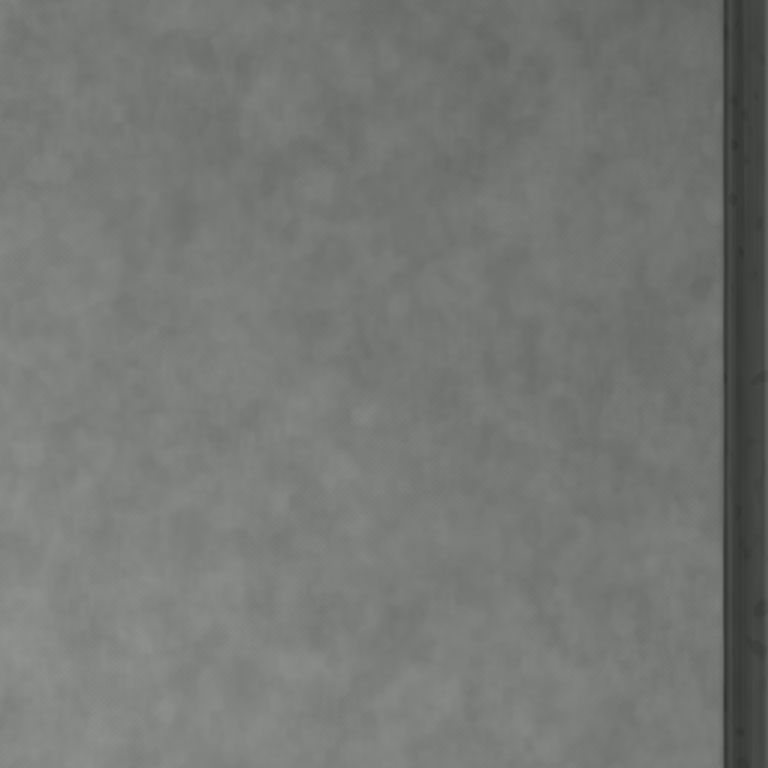
Write a WebGL 2 fragment shader that draws this texture.

```glsl
#version 300 es
precision highp float;
// Draws a softly mottled grey panel, lit from the lower left, with a dark
// grooved strip along its right side. The mottling is layers of blended
// cellular noise; the grooves are stretched cells and a few soft lines.

uniform vec2 u_resolution;
out vec4 fragColor;

const vec3 PANEL_TINT = vec3(0.985, 1.004, 0.982);
const vec3 STRIP_TINT = vec3(0.985, 1.012, 0.962);
const float STRIP_EDGE = 0.942;

vec2 hash2(vec2 p) {
  vec3 q = fract(p.xyx * vec3(0.1031, 0.1030, 0.0973));
  q += dot(q, q.yzx + 33.33);
  return fract((q.xx + q.yz) * q.zy);
}

// Cellular noise: random cell values blended by distance, about -0.5 to 0.5
float softCells(vec2 p, float sharpness) {
  vec2 cell = floor(p);
  float total = 0.0;
  float weightSum = 0.0;
  for (int j = -2; j <= 2; j++) {
    for (int i = -2; i <= 2; i++) {
      vec2 id = cell + vec2(i, j);
      vec2 toSeed = id + hash2(id) - p;
      float weight = exp(-sharpness * dot(toSeed, toSeed));
      total += weight * (hash2(id + 71.7).x - 0.5);
      weightSum += weight;
    }
  }
  return total / weightSum;
}

// Soft vertical line centred at x0
float groove(float x, float x0, float halfWidth) {
  float d = (x - x0) / halfWidth;
  return exp(-d * d);
}

// Broad light falloff across the panel
float panelLight(vec2 uv) {
  float light = 0.473 - 0.058 * (uv.x - 0.47) - 0.054 * (uv.y - 0.5);
  return light + 0.014 * exp(-3.0 * dot(uv, uv));
}

// Blotches from broad clouds down to small patches and fibres
float mottling(vec2 uv) {
  float tone = 0.020 * softCells(uv * vec2(8.0, 6.5) + 3.1, 3.0);
  tone += 0.026 * softCells(uv * vec2(16.0, 15.0) + 11.7, 4.0);
  tone += 0.032 * softCells(uv * vec2(30.0, 28.0) + 29.3, 5.0);
  tone += 0.024 * softCells(uv * vec2(62.0, 56.0) + 47.9, 5.0);
  tone += 0.012 * softCells(uv * vec2(125.0, 115.0) + 63.1, 4.0);

  // Fibres show only in patches
  float patchiness = 0.5 + softCells(uv * 11.0 + 131.0, 4.0);
  float fibres = softCells(uv * vec2(190.0, 50.0) + 57.9, 4.0);
  fibres += 0.6 * softCells(uv * vec2(60.0, 170.0) + 95.3, 4.0);
  tone += 0.016 * patchiness * fibres;

  // Sparse pale flecks
  float fleck = softCells(uv * vec2(27.0, 25.0) + 151.0, 4.0);
  return tone + 0.016 * smoothstep(0.20, 0.46, fleck);
}

// Faint chequered weave from two crossing sines, patchy in strength
float weave(vec2 uv, float frequency, float pixel) {
  float threads = sin(frequency * uv.x) * sin(frequency * uv.y);
  float visible = 1.0 - smoothstep(1.7, 2.8, frequency * pixel);
  return 0.006 * visible * threads * (0.5 + softCells(uv * 16.0 + 83.0, 4.0));
}

// Dark strip: grooves, long streaks and scattered soft smudges
float stripTone(vec2 uv) {
  float tone = 0.254 + 0.030 * softCells(uv * vec2(260.0, 3.0), 4.0);
  tone += 0.020 * softCells(uv * vec2(110.0, 26.0) + 41.0, 3.0);
  float smudge = softCells(uv * vec2(95.0, 60.0) + 17.0, 3.0);
  tone -= 0.030 * smoothstep(0.15, 0.40, smudge);
  tone += 0.030 * groove(uv.x, 0.951, 0.003);
  tone -= 0.024 * groove(uv.x, 0.945, 0.002);
  tone -= 0.022 * groove(uv.x, 0.963, 0.006);
  tone += 0.022 * smoothstep(0.968, 0.988, uv.x);
  tone += 0.080 * smoothstep(0.993, 1.0, uv.x);
  return tone;
}

void main() {
  vec2 uv = gl_FragCoord.xy / u_resolution;
  float pixel = 1.0 / u_resolution.x;

  float panel = panelLight(uv) + mottling(uv) + weave(uv, 800.0, pixel);
  vec3 panelColour = PANEL_TINT * panel;
  vec3 stripColour = STRIP_TINT * stripTone(uv);

  // Nearly straight boundary with a narrow, uneven shade beside it
  float wear = softCells(vec2(0.5, uv.y * 16.0), 3.0);
  float edge = STRIP_EDGE + 0.0012 * wear;
  float blur = max(0.0025, pixel);
  float shade = 0.07 + 0.10 * wear;
  panelColour *= 1.0 - shade * smoothstep(edge - 0.009, edge, uv.x);
  float strip = smoothstep(edge - blur, edge + blur, uv.x);

  fragColor = vec4(mix(panelColour, stripColour, strip), 1.0);
}
```
